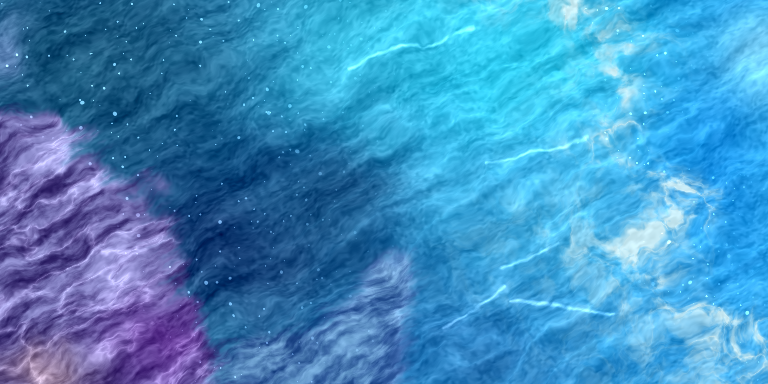
This background is drawn by a Shadertoy shader. Its source:

```glsl
float hash(vec2 p) {
    return fract(sin(dot(p, vec2(127.1, 311.7))) * 43758.545);
}

float noise(vec2 p) {
    vec2 i = floor(p), f = fract(p);
    f = f * f * (3.0 - 2.0 * f);
    return mix(mix(hash(i), hash(i + vec2(1, 0)), f.x),
               mix(hash(i + vec2(0, 1)), hash(i + vec2(1, 1)), f.x), f.y);
}

float fbm(vec2 p) {
    float sum = 0.0, amp = 0.5;
    for (int i = 0; i < 5; i++) {
        sum += amp * noise(p);
        p = mat2(0.8, 0.6, -0.6, 0.8) * p * 2.03 + 7.3;
        amp *= 0.5;
    }
    return sum;
}

// Thin bright filaments along the mid level of the noise
float ridges(vec2 p) {
    return pow(1.0 - abs(2.0 * fbm(p) - 0.97), 9.0);
}

vec3 tint(vec3 base, vec2 p, vec2 centre, vec2 radius, vec3 color) {
    vec2 d = (p - centre) / radius;
    return mix(base, color, exp(-dot(d, d)));
}

// Horizontal position of a boundary sampled at nine even heights
float edgeX(float xs[9], float y) {
    float t = clamp(y, 0.0, 0.999) * 8.0;
    int i = int(t);
    return mix(xs[i], xs[i + 1], smoothstep(0.0, 1.0, fract(t)));
}

float segment(vec2 p, vec2 a, vec2 b) {
    vec2 d = b - a;
    return length(p - a - d * clamp(dot(p - a, d) / dot(d, d), 0.0, 1.0));
}

float specks(vec2 p, float scale, float density) {
    vec2 cell = floor(p * scale);
    vec2 centre = 0.25 + 0.5 * vec2(hash(cell + 3.1), hash(cell + 8.7));
    float radius = mix(0.05, 0.16, hash(cell + 5.3));
    float dist = length(fract(p * scale) - centre);
    return step(hash(cell), density) * smoothstep(radius + 0.06, radius - 0.04, dist);
}

void mainImage(out vec4 fragColor, in vec2 fragCoord) {
    vec2 p = fragCoord / iResolution.y;
    p.x *= 2.0 * iResolution.y / iResolution.x;
    vec2 warp = vec2(fbm(p * 7.0), fbm(p * 7.0 + 31.0)) - 0.48;
    vec2 along = mat2(0.87, -0.5, 0.5, 0.87) * (p + 0.08 * warp);
    float streak = fbm(along * vec2(5.0, 24.0));
    float fine = fbm(along * vec2(18.0, 70.0) + 40.0);

    // Water
    vec3 col = mix(vec3(0.10, 0.36, 0.54), vec3(0.12, 0.57, 0.85), smoothstep(0.3, 1.6, p.x));
    vec2 w = p + 0.15 * warp;
    col = tint(col, w, vec2(0.20, 0.85), vec2(0.35, 0.25), vec3(0.08, 0.32, 0.47));
    col = tint(col, w, vec2(1.00, 0.95), vec2(0.35, 0.35), vec3(0.18, 0.65, 0.80));
    col = tint(col, w, vec2(1.38, 0.83), vec2(0.42, 0.33), vec3(0.16, 0.78, 0.92));
    col = tint(col, w, vec2(1.50, 0.42), vec2(0.40, 0.25), vec3(0.20, 0.65, 0.86));
    col = tint(col, w, vec2(1.22, 0.06), vec2(0.30, 0.20), vec3(0.11, 0.43, 0.69));
    col = tint(col, w, vec2(0.60, 0.36), vec2(0.36, 0.22), vec3(0.05, 0.20, 0.42));
    col = tint(col, w, vec2(0.82, 0.50), vec2(0.22, 0.14), vec3(0.07, 0.30, 0.50));
    col = tint(col, w, vec2(1.86, 0.55), vec2(0.20, 0.35), vec3(0.06, 0.53, 0.86));
    col = tint(col, w, vec2(1.98, 0.86), vec2(0.14, 0.12), vec3(0.42, 0.77, 0.93));
    col += (streak - 0.47) * vec3(0.28, 0.34, 0.32) + (fine - 0.47) * 0.18;
    col += vec3(0.10, 0.13, 0.13) * ridges(along * vec2(3.0, 11.0)) * smoothstep(0.3, 1.2, p.x);

    // Pale blue plume at the bottom
    float plumeD = max(p.x - 1.06, p.y - 0.08 - 0.48 * (p.x - 0.55)) + 0.16 * warp.x + 0.06 * (fine - 0.5);
    float plume = smoothstep(0.03, -0.04, plumeD) * smoothstep(0.45, 0.65, p.x);
    vec3 plumeColor = mix(vec3(0.12, 0.25, 0.52), vec3(0.52, 0.70, 0.88), smoothstep(0.3, 0.72, 0.5 * (streak + fine)));
    plumeColor += 0.20 * exp(-abs(plumeD + 0.02) * 30.0) * smoothstep(0.7, 1.0, p.x);
    col = mix(col, plumeColor, plume * 0.8);

    // Violet cloud with a lavender fringe
    float cloudEdge = edgeX(float[9](0.57, 0.56, 0.49, 0.43, 0.39, 0.25, 0.0, -0.2, -0.3), p.y);
    float cloudD = p.x - cloudEdge + 0.28 * warp.x + 0.14 * (streak - 0.5) + 0.08 * (fine - 0.5);
    float fringe = exp(-abs(cloudD + 0.07) * 9.0) * smoothstep(0.02, 0.25, p.y);
    float wisps = smoothstep(0.30, 0.75, 0.55 * streak + 0.45 * fine + 0.16 * fringe);
    vec3 violet = mix(vec3(0.17, 0.10, 0.38), vec3(0.58, 0.56, 0.82), wisps);
    violet = tint(violet, w, vec2(0.42, 0.10), vec2(0.14, 0.12), vec3(0.36, 0.17, 0.55) + 0.35 * (fine - 0.5));
    violet = tint(violet, w, vec2(0.09, 0.03), vec2(0.13, 0.07), vec3(0.62, 0.50, 0.62) + 0.6 * (fine - 0.5));
    violet += 0.30 * ridges(along * vec2(6.0, 18.0) + 9.0);
    col = mix(col, violet, smoothstep(0.05, -0.06, cloudD) * 0.94);
    col = tint(col, w, vec2(0.01, 0.87), vec2(0.06, 0.09), vec3(0.42, 0.58, 0.78) + 0.5 * (fine - 0.5));

    // Foam, crisp on its outer side and trailing off to the left
    float shore = edgeX(float[9](1.97, 1.91, 1.73, 1.68, 1.80, 1.53, 1.58, 1.62, 1.50), p.y);
    float foamD = p.x - shore + 0.22 * warp.y;
    float trail = mix(0.22, 0.06, smoothstep(0.45, 0.65, p.y)) + 0.10 * smoothstep(0.85, 1.0, p.y);
    float band = foamD > 0.0 ? exp(-foamD * 22.0) : exp(foamD / trail);
    float froth = fbm(p * 22.0 + 3.0 * warp);
    float lace = ridges(p * 9.0 + 2.0 * warp);
    float foam = band * (0.75 * smoothstep(0.36, 0.68, froth) + 0.55 * lace + 0.12);
    foam += 0.35 * lace * exp(-abs(foamD - 0.06) * 14.0);
    col = mix(col, vec3(0.84, 0.95, 0.97), clamp(foam, 0.0, 0.92));

    // Loose bright threads
    vec4 threads[5] = vec4[5](vec4(1.33, 0.23, 1.60, 0.18), vec4(1.15, 0.13, 1.31, 0.27),
        vec4(0.92, 0.83, 1.25, 0.93), vec4(1.27, 0.57, 1.53, 0.63), vec4(1.30, 0.31, 1.45, 0.37));
    for (int i = 0; i < 5; i++) {
        float d = segment(p + 0.07 * warp, threads[i].xy, threads[i].zw);
        col += 0.40 * fine * (smoothstep(0.007, 0.0, d) + 0.35 * exp(-d * 60.0));
    }

    // Spray and paper grain
    float spray = smoothstep(1.2, 0.3, p.x) * smoothstep(-0.2, 0.1, cloudD) + exp(-abs(foamD - 0.08) * 14.0);
    float drops = specks(p + 0.03 * warp, 32.0, 0.10) + specks(p + 0.4, 60.0, 0.08);
    col += vec3(0.45, 0.52, 0.55) * drops * spray;
    col += 0.11 * (noise(along * vec2(90.0, 150.0)) - 0.5);
    fragColor = vec4(clamp(col, 0.0, 1.0), 1.0);
}
```
